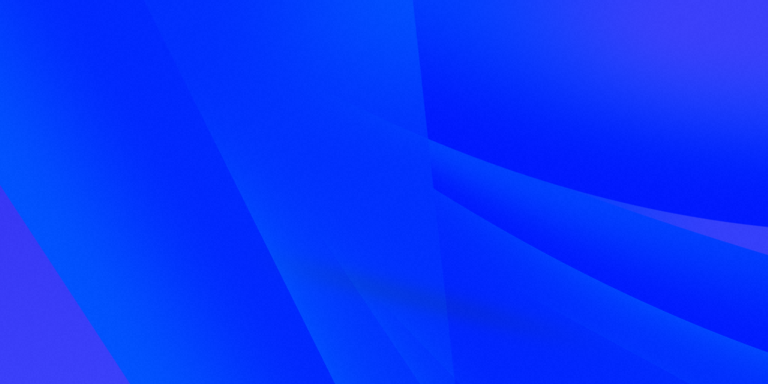
Write a WebGL 1 fragment shader that draws this background.

```glsl
precision highp float;

uniform vec2 u_resolution;

const vec3 VIOLET = vec3(0.23, 0.25, 0.98);

// Antialiased mask: 1 where the signed distance is positive
float mask(float d) {
  float pixel = 1.0 / u_resolution.y;
  return smoothstep(-pixel, pixel, d);
}

// Glow that starts sharply at an edge and decays on its positive side
float edgeGlow(float d, float width) {
  return mask(d) * exp(-max(d, 0.0) / width);
}

// Signed horizontal distance to a line leaning left as it rises
float leaningLine(vec2 p, float foot, float lean) {
  return p.x - foot + lean * p.y;
}

// Height of a fold that climbs from the right border towards the left
float foldHeight(float x, float start, float slope, float bend) {
  float t = 2.0 - x;
  return start + t * (slope + bend * t);
}

vec3 blue(float green) {
  return vec3(0.005, green, 0.995);
}

float grain(vec2 cell) {
  return fract(sin(dot(cell, vec2(12.99, 78.23))) * 43758.5) - 0.5;
}

// Left sheet with a violet corner
vec3 leftSheet(vec2 p) {
  float d = leaningLine(p, 0.339, 0.654);
  vec3 sheet = blue(mix(0.32, 0.16, smoothstep(0.0, 0.52, d)));
  vec3 corner = mix(VIOLET, vec3(0.20, 0.18, 0.94), p.y);
  return mix(corner, sheet, mask(d));
}

// Middle sheet: lit at its left edge and at the top
vec3 middleSheet(vec2 p, float d, float upperFold) {
  float green = 0.185;
  green += 0.11 * edgeGlow(d, 0.12) * (1.0 - smoothstep(0.25, 0.85, p.y));
  green += 0.12 * smoothstep(0.55, 1.05, p.y) * smoothstep(0.5, 1.08, p.x);
  green += 0.03 * edgeGlow(upperFold - p.y, 0.07) * smoothstep(0.75, 1.1, p.x);
  return blue(green);
}

// Right sheet: three overlapping folds
vec3 rightSheet(vec2 p, float upperFold, float lowerFold) {
  float above = p.y - upperFold;
  vec3 sky = blue(mix(0.10, 0.25, smoothstep(0.0, 0.45, above)));
  float haze = smoothstep(0.12, 0.5, above) * smoothstep(1.1, 1.8, p.x);
  sky = mix(sky, VIOLET, haze);

  float depth = (upperFold - p.y) / (upperFold - lowerFold);
  vec3 band = blue(mix(0.25, 0.11, smoothstep(0.0, 1.0, depth)));
  float sliver = mask(p.y - foldHeight(p.x, 0.336, 0.30, 0.06));
  band = mix(band, VIOLET, sliver * 0.9 * smoothstep(1.4, 1.9, p.x));

  float below = lowerFold - p.y;
  float lit = smoothstep(1.0, 1.7, p.x);
  vec3 base = blue(0.145 + mix(0.045, 0.13, lit) * edgeGlow(below, 0.09));

  vec3 folds = mix(band, base, mask(below));
  return mix(folds, sky, mask(above));
}

// Thin ray of light that fades out at the given height
float ray(vec2 p, float foot, float lean, float top) {
  float d = leaningLine(p, foot, lean);
  return edgeGlow(d, 0.06) * (1.0 - smoothstep(0.3 * top, top, p.y));
}

void main() {
  vec2 uv = gl_FragCoord.xy / u_resolution;
  vec2 p = uv * vec2(2.0, 1.0);

  float upperFold = foldHeight(p.x, 0.409, 0.10, 0.18);
  float lowerFold = foldHeight(p.x, 0.083, 0.355, 0.155);
  float middleEdge = leaningLine(p, 0.872, 0.497);
  float rightEdge = leaningLine(p, 1.185, 0.11);

  // Stack the sheets from left to right
  vec3 color = leftSheet(p);
  color = mix(color, middleSheet(p, middleEdge, upperFold), mask(middleEdge));
  color = mix(color, rightSheet(p, upperFold, lowerFold), mask(rightEdge));

  // Faint rays near the bottom
  color.g += 0.045 * ray(p, 1.094, 0.67, 0.47);
  color.g += 0.025 * ray(p, 1.198, 0.96, 0.30);
  color.g += 0.030 * ray(p, 1.797, 1.84, 0.30) * mask(lowerFold - p.y);

  // Dim diagonal shadow across the lower middle
  float offset = (p.y - 0.32 + 0.25 * (p.x - 0.7)) / 0.035;
  float span = smoothstep(0.6, 1.0, p.x) * (1.0 - smoothstep(1.15, 1.65, p.x));
  color += vec3(0.01, 0.015, -0.10) * exp(-offset * offset) * span;

  // Fine grain
  color += 0.012 * grain(floor(p * 256.0));
  gl_FragColor = vec4(clamp(color, 0.0, 1.0), 1.0);
}
```
